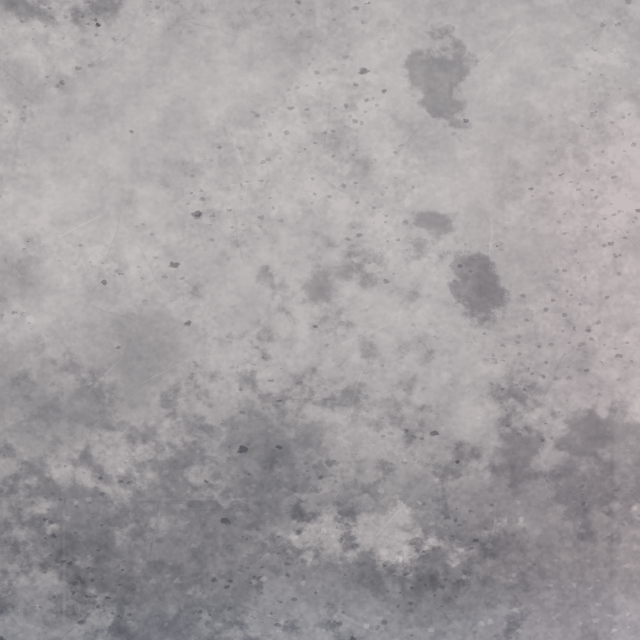
Write a three.js fragment shader that draws this texture.

```glsl
varying vec2 vUv;

const vec3 PALE = vec3(0.75, 0.73, 0.73);
const vec3 DARK = vec3(0.39, 0.39, 0.41);
const vec3 PINK_TINT = vec3(0.012, -0.005, -0.002);
const vec3 BLUE_TINT = vec3(-0.010, -0.001, 0.010);

const float FOOT_DARKNESS = 0.45;
const float WALL_DARKNESS = 0.07;
const float TOP_DARKNESS = 0.11;
const float CLOUD_STRENGTH = 0.40;
const float CRUST_STRENGTH = 0.25;
const float MOTTLE_STRENGTH = 0.30;
const float FLAKE_STRENGTH = 0.42;
const float GRAIN_STRENGTH = 0.14;
const float PIT_STRENGTH = 0.55;
const float SCRATCH_STRENGTH = 0.08;
const float SCRATCH_WIDTH = 0.0011;

vec2 hash2(vec2 cell) {
  return fract(sin(vec2(dot(cell, vec2(127.1, 311.7)),
                        dot(cell, vec2(269.5, 183.3)))) * 43758.55);
}

// Cellular noise with blended cell values, centred on zero
float softCells(vec2 p) {
  vec2 base = floor(p);
  float sum = 0.0;
  float weights = 0.0;
  for (int j = -1; j <= 1; j++) {
    for (int i = -1; i <= 1; i++) {
      vec2 cell = base + vec2(float(i), float(j));
      vec2 delta = cell + hash2(cell) - p;
      float weight = exp(-6.0 * dot(delta, delta));
      sum += weight * hash2(cell + 57.0).x;
      weights += weight;
    }
  }
  return sum / weights - 0.5;
}

float layeredCells(vec2 p) {
  float sum = 0.0;
  float gain = 0.45;
  for (int k = 0; k < 5; k++) {
    sum += gain * softCells(p);
    p = mat2(1.6, 1.2, -1.2, 1.6) * p + 19.3;
    gain *= 0.62;
  }
  return sum;
}

// Scattered irregular dots; share is the part of cells that hold one
float pits(vec2 p, float frequency, float share, float radius) {
  vec2 q = p * frequency;
  float wobble = 0.9 * radius * frequency * softCells(p * 230.0);
  float cover = 0.0;
  for (int j = -1; j <= 1; j++) {
    for (int i = -1; i <= 1; i++) {
      vec2 cell = floor(q) + vec2(float(i), float(j));
      vec2 chance = hash2(cell + 91.0);
      vec2 delta = (cell + hash2(cell) - q) * vec2(0.8, 1.15);
      float size = radius * frequency * mix(0.35, 1.0, chance.y * chance.y);
      float dotCover = smoothstep(1.4 * size, 0.5 * size, length(delta) + wobble);
      cover = max(cover, dotCover * step(chance.x, share) * mix(0.5, 1.0, chance.y));
    }
  }
  return cover;
}

// Short hairlines at random angles, some light and some dark
float scratches(vec2 p, float frequency) {
  vec2 q = p * frequency;
  float sum = 0.0;
  for (int j = -1; j <= 1; j++) {
    for (int i = -1; i <= 1; i++) {
      vec2 cell = floor(q) + vec2(float(i), float(j));
      vec2 chance = hash2(cell + 33.0);
      float angle = 6.2832 * chance.x;
      vec2 along = vec2(cos(angle), sin(angle));
      vec2 delta = q - cell - hash2(cell);
      float reach = clamp(dot(delta, along), -0.45, 0.45);
      float gap = length(delta - along * reach) / frequency;
      float line = smoothstep(2.0 * SCRATCH_WIDTH, 0.0, gap);
      sum += line * step(chance.y, 0.4) * sign(chance.y - 0.2);
    }
  }
  return sum;
}

float stain(vec2 p, vec2 centre, vec2 radius, float ragged) {
  return smoothstep(1.5, 0.35, length((p - centre) / radius) + 3.0 * ragged);
}

void main() {
  vec2 p = vUv;
  float mottle = layeredCells(p * 13.0);
  float flakes = layeredCells(p * vec2(30.0, 36.0) + 11.0);
  float ragged = 0.8 * mottle + 0.9 * flakes;
  float cloud = layeredCells(p * vec2(3.0, 5.5) + 4.0);
  float patches = layeredCells(p * vec2(4.0, 5.0) + 23.0) + 0.6 * ragged;
  float lower = 1.0 - smoothstep(0.0, 0.6, p.y);

  // Broad shading and the ragged crust that gathers at the foot
  float darkness = mix(WALL_DARKNESS, FOOT_DARKNESS, lower);
  darkness += TOP_DARKNESS * smoothstep(0.7, 1.0, p.y);
  darkness += 0.1 * (1.0 - p.x) * smoothstep(0.65, 0.35, p.y);
  darkness += CLOUD_STRENGTH * cloud;
  darkness += CRUST_STRENGTH * smoothstep(-0.09, 0.16, patches + mix(-0.3, 0.06, lower));

  // Larger stains and one bare patch
  darkness += 0.42 * stain(p, vec2(0.69, 0.88), vec2(0.036, 0.05), ragged);
  darkness += 0.50 * stain(p, vec2(0.755, 0.56), vec2(0.038, 0.058), ragged);
  darkness += 0.34 * stain(p, vec2(0.42, 0.26), vec2(0.06, 0.085), ragged);
  darkness += 0.20 * stain(p, vec2(0.22, 0.44), vec2(0.07, 0.06), ragged);
  darkness += 0.24 * stain(p, vec2(0.04, 0.38), vec2(0.09, 0.05), ragged);
  darkness += 0.22 * stain(p, vec2(0.73, 0.12), vec2(0.28, 0.09), ragged);
  darkness -= 0.40 * stain(p, vec2(0.54, 0.165), vec2(0.11, 0.032), ragged);

  // Faint straight seams of the plaster panels
  float seamX = smoothstep(0.004, 0.0, abs(p.x - 0.1)) * smoothstep(0.23, 0.2, p.y);
  float seamY = smoothstep(0.004, 0.0, abs(p.y - 0.22)) * smoothstep(0.42, 0.36, p.x);
  darkness -= 0.12 * max(seamX, seamY) * smoothstep(-0.1, 0.15, ragged);
  darkness -= 0.12 * smoothstep(0.955, 0.965, p.x) * smoothstep(0.42, 0.38, p.y);

  // Mottling, flakes, grain, scratches and pits
  float grain = softCells(p * 170.0) + 0.7 * softCells(p * vec2(75.0, 105.0) + 8.0);
  float clusters = smoothstep(-0.06, 0.16, layeredCells(p * 6.0 + 61.0));
  float wear = mix(0.6, 1.1, max(lower, 0.7 * clusters));
  darkness += wear * (MOTTLE_STRENGTH * mottle + FLAKE_STRENGTH * flakes);
  darkness += GRAIN_STRENGTH * grain * wear;
  darkness += SCRATCH_STRENGTH * scratches(p + 0.01 * ragged, 11.0);
  darkness += PIT_STRENGTH * pits(p, 14.0, 0.14, 0.006);
  darkness += 0.6 * PIT_STRENGTH * clusters * pits(p + 3.0, 55.0, 0.5, 0.004);
  darkness -= 0.22 * lower * pits(p + 7.0, 45.0, 0.35, 0.005);

  vec3 color = mix(PALE, DARK, clamp(darkness, -0.04, 1.08));
  color += PINK_TINT * smoothstep(0.6, 1.0, p.x) * smoothstep(0.95, 0.7, p.y);
  color += BLUE_TINT * smoothstep(0.12, 0.0, p.y + 0.1 * cloud);
  gl_FragColor = vec4(color, 1.0);
}
```
